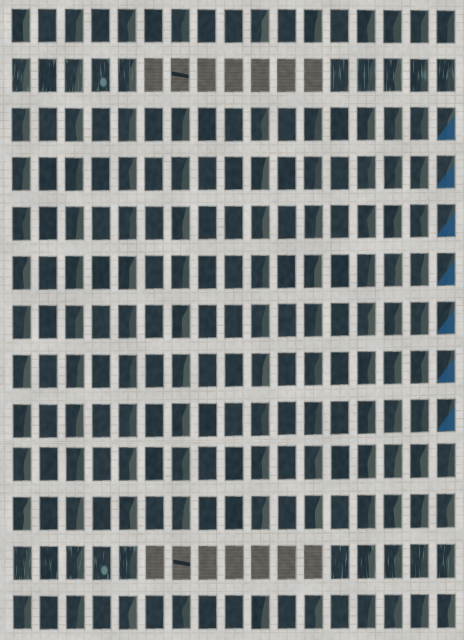
This pattern is drawn by a Shadertoy shader. Its source:

```glsl
// Office tower facade: 17 by 13 dark windows in a pale tiled wall, with two floors of drawn blinds.

const vec2 GRID = vec2(17.0, 13.0);          // windows across and down
const vec2 ORIGIN = vec2(0.0165, 0.0018);    // margin left and above the grid
const vec2 PITCH = vec2(0.05726, 0.0772);    // spacing in canvas units
const float TALL = 1.856;                    // cell height over cell width
const vec2 GLASS = vec2(0.315, 0.595);       // half size of the pane
const float FRAME = 0.035;                   // frame width
const float SEAM = 0.690;                    // height where the floors close up
const float SEAM_SHIFT = 0.0098;
const float DIRT = 0.05;

const vec3 WALL = vec3(0.795, 0.793, 0.780);
const vec3 PILLAR = vec3(0.825, 0.820, 0.808);
const vec3 GROUT = vec3(0.70, 0.67, 0.62);
const vec3 FRAME_TONE = vec3(0.47, 0.48, 0.47);
const vec3 PANE = vec3(0.155, 0.210, 0.243);
const vec3 CURTAIN = vec3(0.315, 0.365, 0.345);
const vec3 BLIND = vec3(0.375, 0.363, 0.345);
const vec3 GLINT = vec3(0.40, 0.52, 0.52);
const vec3 SKY = vec3(0.14, 0.34, 0.50);

float hash(vec2 p) {
    vec3 q = fract(p.xyx * 0.1031);
    q += dot(q, q.yzx + 33.33);
    return fract((q.x + q.y) * q.z);
}

vec2 gradientAt(vec2 p) {
    float a = 6.28318 * hash(p + 17.0);
    return vec2(cos(a), sin(a));
}

// Gradient noise, about -0.7 to 0.7
float noise(vec2 p) {
    vec2 i = floor(p), f = p - i;
    vec2 u = f * f * f * (f * (f * 6.0 - 15.0) + 10.0);
    vec2 e = vec2(1.0, 0.0);
    float low = mix(dot(gradientAt(i), f), dot(gradientAt(i + e.xy), f - e.xy), u.x);
    float high = mix(dot(gradientAt(i + e.yx), f - e.yx), dot(gradientAt(i + e.xx), f - e.xx), u.x);
    return mix(low, high, u.y);
}

float boxDistance(vec2 p, vec2 halfSize) {
    vec2 d = abs(p) - halfSize;
    return length(max(d, 0.0)) + min(max(d.x, d.y), 0.0);
}

float between(float x, float low, float high) {
    return step(low, x) * step(x, high);
}

// Gentle lean of the floors and columns; p.y runs downward
vec2 facadeCoords(vec2 p) {
    float below = step(SEAM, p.y);
    float bend = mix(mix(-0.002, 0.0105, p.y / 0.66), mix(0.006, 0.002, (p.y - 0.72) / 0.235), below);
    p.y += bend * p.x * p.x + SEAM_SHIFT * below;
    p.x -= 0.0036 * p.y * (1.0 - p.x);
    return (p - ORIGIN) / PITCH;
}

vec3 wallColor(vec2 cell, vec2 local, float px) {
    float pillar = smoothstep(0.36, 0.40, abs(local.x)) * smoothstep(0.72, 0.62, abs(local.y));
    vec3 col = mix(WALL, PILLAR, pillar);
    // Faint tile joints, broken up by wear
    vec2 tiles = vec2(3.0, 6.0);
    vec2 joint = abs(fract(cell * tiles) - 0.5) / tiles * vec2(1.0, TALL);
    float line = 1.0 - smoothstep(0.008, 0.016 + px, min(joint.x, joint.y));
    col = mix(col, GROUT, line * clamp(0.28 + 0.5 * noise(cell * 1.7), 0.0, 0.5));
    // Stains and grain
    col += DIRT * (noise(cell * vec2(0.7, 1.1)) + 0.6 * noise(cell * vec2(6.0, 9.0)));
    return col;
}

vec3 paneColor(vec2 id, vec2 cell, vec2 g, float px) {
    float seed = hash(id);
    vec3 col = PANE + 0.03 * (seed - 0.5) + 0.04 * noise(cell * vec2(5.0, 7.0));
    // Curtain on alternate columns, swelling toward the sill
    float edge = 0.15 + 0.5 * smoothstep(0.0, 1.0, g.y) + 0.25 * noise(cell * 3.0);
    float hung = 1.0 - mod(id.x + step(8.0, id.x), 2.0);
    hung = max(hung, step(14.0, id.x)) * mix(0.45, 0.95, hash(id + 5.0));
    col = mix(col, CURTAIN, hung * smoothstep(edge - 0.08, edge + 0.12, g.x));
    // Sky reflected along the last column
    float sky = between(id.x, 16.0, 16.0) * between(id.y, 2.0, 8.0);
    col = mix(col, SKY, sky * 0.85 * smoothstep(-0.1, 0.15 + px, g.x * 0.7 - g.y - 0.1));
    // Two service floors: blinds in the middle, streaked glass beside them
    float service = max(between(id.y, 1.0, 1.0), between(id.y, 11.0, 11.0));
    float blinds = service * between(id.x, 5.0, 11.0);
    float streak = smoothstep(0.12, 0.5, noise(cell * vec2(13.0, 3.0)));
    col = mix(col, GLINT, (service - blinds) * 0.6 * streak);
    float patchGlow = between(id.x, 3.0, 3.0) * smoothstep(0.15, -0.15, length((g - vec2(0.3, -0.45)) * vec2(1.0, 1.4)) - 0.4);
    col = mix(col, GLINT * 1.2, service * 0.7 * patchGlow);
    vec3 slats = BLIND + 0.015 * sin(g.y * 30.0) + 0.05 * noise(cell * vec2(4.0, 9.0));
    float gap = between(id.x, 6.0, 6.0) * smoothstep(0.1, 0.0, abs(g.y + 0.1 * g.x) - 0.07);
    return mix(col, mix(slats, PANE * 0.8, gap), blinds);
}

void mainImage(out vec4 fragColor, in vec2 fragCoord) {
    vec2 uv = fragCoord / iResolution.xy;
    vec2 cell = facadeCoords(vec2(uv.x, 1.0 - uv.y));
    vec2 id = floor(cell);
    vec2 local = (fract(cell) - 0.5) * vec2(1.0, -TALL);
    float px = 0.75 / (PITCH.x * iResolution.x);

    vec3 col = wallColor(cell, local, px);
    vec2 inGrid = step(vec2(0.0), id) * step(id, GRID - 1.0);
    float present = inGrid.x * inGrid.y;

    // Each window sits a little off true
    vec2 w = local + 0.025 * (vec2(hash(id + 31.0), hash(id + 57.0)) - 0.5);
    float d = boxDistance(w, GLASS);
    col *= 1.0 - 0.07 * present * smoothstep(0.12, 0.03, d);
    vec3 frame = FRAME_TONE + 0.10 * noise(cell * 8.0) + 0.06 * sign(w.x);
    col = mix(col, frame, present * smoothstep(px, -px, d - FRAME));
    col = mix(col, paneColor(id, cell, w / GLASS, px), present * smoothstep(px, -px, d));
    fragColor = vec4(clamp(col, 0.0, 1.0), 1.0);
}
```
